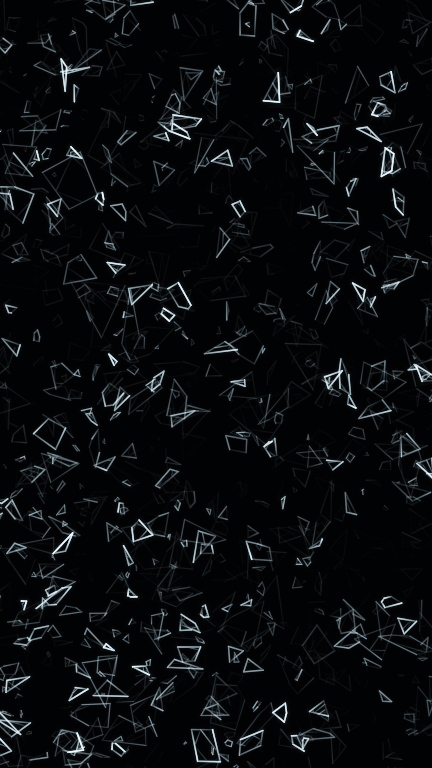
This background is drawn by a Shadertoy shader. Its source:

```glsl
// Glowing outlines of broken glass shards scattered over black.
// Jittered grids of several scales hold random polygons with cracked facets;
// each edge has its own brightness and fade, and noise gathers small clusters.

#define BOLD_WIDTH 0.0016
#define HAIR_WIDTH 0.0013
#define HALO_REACH 0.0032
#define HALO_GAIN 0.07
#define CLUSTER_FREQ 9.0
#define BRIGHT_GAIN 3.8
#define FAINT_GAIN 0.85
#define SMALL_GAIN 1.5
#define GLASS_TINT vec3(0.77, 0.94, 1.01)
#define BACKDROP vec3(0.005, 0.006, 0.011)

const float TAU = 6.28319;

vec4 hash4(vec3 p) {
    vec4 q = fract(p.xyzx * vec4(0.1031, 0.1030, 0.0973, 0.1099));
    q += dot(q, q.wzxy + 33.33);
    return fract((q.xxyz + q.yzzw) * q.zywx);
}

float valueNoise(vec2 p) {
    vec2 cell = floor(p), f = fract(p);
    f = f * f * (3.0 - 2.0 * f);
    float a = hash4(vec3(cell, 91.0)).x;
    float b = hash4(vec3(cell + vec2(1, 0), 91.0)).x;
    float c = hash4(vec3(cell + vec2(0, 1), 91.0)).x;
    float d = hash4(vec3(cell + vec2(1, 1), 91.0)).x;
    return mix(mix(a, b, f.x), mix(c, d, f.x), f.y);
}

// Lit line from a to b that fades towards a.
float stroke(vec2 p, vec2 a, vec2 b, float fade, float width) {
    vec2 pa = p - a, ba = b - a;
    float t = clamp(dot(pa, ba) / max(dot(ba, ba), 1e-6), 0.0, 1.0);
    float d = length(pa - ba * t);
    float aa = 0.7 / iResolution.x;
    float core = 1.0 - smoothstep(width - aa, width + aa, d);
    return (core + HALO_GAIN * exp(-d / HALO_REACH)) * mix(fade, 1.0, t);
}

// Corner i of a stretched, rotated polygon with irregular radius.
vec2 corner(float i, float count, vec3 key, float radius, vec2 axis, float squash) {
    vec4 h = hash4(key + vec3(7.0, 13.0, 5.0 + 3.0 * mod(i, count)));
    float angle = TAU * (mod(i, count) + 0.8 * h.x) / count;
    vec2 v = vec2(cos(angle), squash * sin(angle)) * radius * mix(0.35, 1.0, h.y);
    return vec2(axis.x * v.x - axis.y * v.y, axis.y * v.x + axis.x * v.y);
}

float shard(vec2 p, vec3 key, float radius, float width) {
    vec4 shape = hash4(key + 41.0);
    float count = 3.0 + floor(2.6 * shape.x * shape.x + 0.4);
    vec2 axis = vec2(cos(TAU * shape.y), sin(TAU * shape.y));
    float squash = mix(0.22, 0.95, shape.z);
    vec2 first = corner(0.0, count, key, radius, axis, squash);
    vec2 a = first, cut = first;
    float light = 0.0;
    for (float i = 0.0; i < count; i++) {
        vec2 b = corner(i + 1.0, count, key, radius, axis, squash);
        vec4 edge = hash4(key + vec3(3.0 * i, 19.0, 67.0));
        float power = mix(0.15, 1.0, smoothstep(0.05, 0.65, edge.x));
        light = max(light, power * stroke(p, a, b, mix(0.15, 1.0, edge.y), width));
        // Facets: hairline cracks joining points on neighbouring edges.
        vec2 next = mix(a, b, mix(0.2, 0.8, edge.z));
        if (i > 0.0 && shape.w > 0.35)
            light = max(light, 0.4 * edge.w * stroke(p, cut, next, 0.3, HAIR_WIDTH));
        cut = next;
        a = b;
    }
    return light;
}

// One jittered grid of shards; size is the largest radius in cells.
float shardLayer(vec2 p, float cell, float size, float gain, float width, float seed) {
    vec2 shift = vec2(0.37, 0.61) * cell * seed;
    p += shift;
    vec2 home = floor(p / cell);
    float light = 0.0;
    for (int y = -1; y <= 1; y++)
    for (int x = -1; x <= 1; x++) {
        vec2 id = home + vec2(x, y);
        vec3 key = vec3(id + 20.0, 17.0 * seed + 3.0);
        vec4 h = hash4(key);
        vec2 centre = (id + mix(vec2(0.05), vec2(0.95), h.xy)) * cell;
        float radius = cell * size * mix(0.3, 1.0, h.z);
        vec2 q = p - centre;
        if (length(q) > radius + 3.0 * HALO_REACH) continue;
        vec2 place = (centre - shift) * CLUSTER_FREQ + 30.0;
        float cluster = smoothstep(0.15, 0.6, valueNoise(place));
        float strength = max(h.w - 0.17, 0.0) / 0.83;
        float power = gain * strength * strength * mix(0.04, 1.0, cluster);
        if (power < 0.02) continue;
        light += power * shard(q, key, radius, width);
    }
    return light;
}

void mainImage(out vec4 fragColor, in vec2 fragCoord) {
    vec2 p = fragCoord / iResolution.x;
    float light = 0.0;

    // Bold compact shards among broad dim splinters.
    for (float i = 0.0; i < 3.0; i++) {
        light += shardLayer(p, 0.108, 0.58, BRIGHT_GAIN, BOLD_WIDTH, i + 1.0);
        light += shardLayer(p, 0.120, 0.80, FAINT_GAIN, HAIR_WIDTH, i + 5.0);
    }
    // Small chips.
    light += shardLayer(p, 0.06, 0.45, SMALL_GAIN, HAIR_WIDTH, 9.0);

    // Soft exposure: dim lines stay teal, strong ones turn white.
    vec3 colour = BACKDROP + 1.0 - exp(-light * GLASS_TINT);
    fragColor = vec4(min(colour, 1.0), 1.0);
}
```
